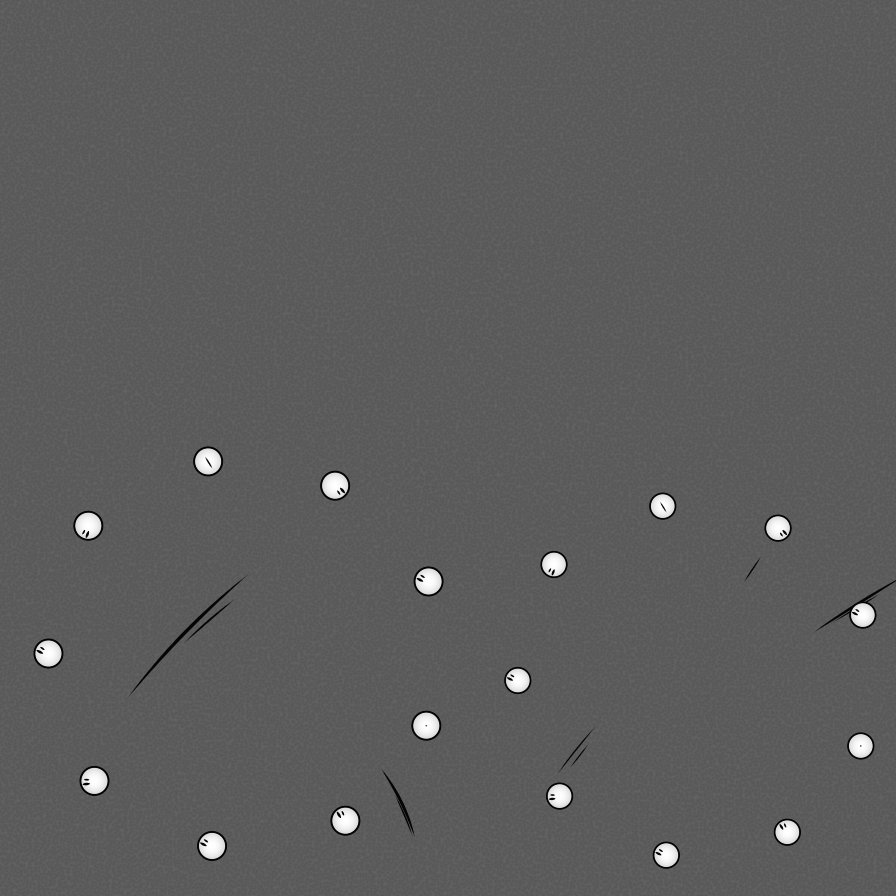
A Shadertoy shader for this background:

```glsl
// Two rings of pale beads and a few ink scratches on grainy grey paper.

const vec3 PAPER = vec3(0.36);
const vec3 INK = vec3(0.015);
const float PI = 3.14159265;

vec2 hash2(vec2 p) {
    vec3 q = fract(vec3(p.xyx) * vec3(0.1031, 0.1030, 0.0973));
    q += dot(q, q.yzx + 33.33);
    return fract((q.xx + q.yz) * q.zy);
}

// Distance to the nearest scattered cell point
float cellular(vec2 p) {
    vec2 cell = floor(p);
    float nearest = 2.0;
    for (int y = -1; y <= 1; y++)
        for (int x = -1; x <= 1; x++) {
            vec2 c = cell + vec2(x, y);
            nearest = min(nearest, length(c + hash2(c) - p));
        }
    return nearest;
}

// Tapered, slightly bowed stroke from a to b; returns its coverage
float scratch(vec2 p, vec2 a, vec2 b, float bow, float halfWidth, float px) {
    float len = length(b - a);
    vec2 dir = (b - a) / len;
    float t = clamp(dot(p - a, dir) / len, 0.0, 1.0);
    float arch = 4.0 * t * (1.0 - t);
    float side = dot(p - a, vec2(-dir.y, dir.x)) - bow * arch;
    float w = halfWidth * arch;
    return clamp((w - abs(side)) / px + 0.5, 0.0, 1.0) * min(1.0, 2.0 * w / px);
}

// Bead centre on a unit ring, with a little hand-placed wobble
vec2 beadCentre(float k) {
    float a = (20.0 + 40.0 * k) * PI / 180.0;
    float b = a + PI / 9.0;
    vec2 wobble = vec2(0.0143 * cos(4.0 * a - 1.01) - 0.018 * sin(a),
                       -0.0145 * cos(3.0 * b + 0.47) - 0.0135 * cos(4.0 * b + 0.09));
    return vec2(cos(a), sin(a)) + wobble;
}

// Small nicks on a bead of unit radius
float nicks(vec2 q, float k, float px) {
    if (k == 8.0) return 0.6 * smoothstep(0.09, 0.03, length(q));
    if (k == 2.0) return scratch(q, vec2(-0.22, 0.34), vec2(0.3, -0.5), 0.0, 0.05, px);
    float angle = mod(k, 2.0) < 0.5 ? 2.75 : 5.5 - 0.55 * (k - 1.0);
    vec2 u = vec2(cos(angle), sin(angle));
    vec2 v = vec2(-u.y, u.x);
    float mark = scratch(q, u * 0.85 + v * 0.1, u * 0.3 + v * 0.14, 0.0, 0.085, px);
    return max(mark, scratch(q, u * 0.7 - v * 0.2, u * 0.3 - v * 0.12, 0.0, 0.06, px));
}

vec3 drawRing(vec3 col, vec2 p, vec2 centre, float radius, float px) {
    float beadRadius = 0.0765 * radius;
    float soft = px / beadRadius;
    for (float k = 0.0; k < 9.0; k++) {
        vec2 q = (p - centre - radius * beadCentre(k)) / beadRadius;
        float d = length(q);
        if (d > 1.0 + soft) continue;
        vec3 face = vec3(mix(1.0, 0.8, d * d));
        face = mix(face, INK, nicks(q, k, soft));
        // Dark rim around the face
        face = mix(face, INK, smoothstep(-0.6, 0.6, (d - 0.87) / soft));
        col = mix(col, face, 1.0 - smoothstep(-0.6, 0.6, (d - 1.0) / soft));
    }
    return col;
}

float drawScratches(vec2 p, float px) {
    // Long left arc
    float s = scratch(p, vec2(0.1406, 0.2187), vec2(0.2792, 0.3607), 0.0055, 0.0019, px);
    s = max(s, scratch(p, vec2(0.2044, 0.2812), vec2(0.263, 0.332), 0.001, 0.0011, px));
    // Lower middle arc
    s = max(s, scratch(p, vec2(0.4245, 0.1432), vec2(0.4635, 0.0638), 0.004, 0.0017, px));
    s = max(s, scratch(p, vec2(0.44, 0.1145), vec2(0.461, 0.065), 0.001, 0.0009, px));
    // Fine strokes on the right
    s = max(s, scratch(p, vec2(0.6198, 0.1328), vec2(0.6667, 0.1914), 0.001, 0.0008, px));
    s = max(s, scratch(p, vec2(0.6354, 0.1419), vec2(0.6576, 0.1706), 0.0, 0.0007, px));
    s = max(s, scratch(p, vec2(0.8294, 0.349), vec2(0.8503, 0.3802), 0.0, 0.0008, px));
    // Stroke leaving the right edge
    s = max(s, scratch(p, vec2(0.9062, 0.293), vec2(1.0104, 0.3581), 0.001, 0.0015, px));
    return max(s, scratch(p, vec2(0.927, 0.304), vec2(0.985, 0.339), 0.0, 0.0008, px));
}

void mainImage(out vec4 fragColor, in vec2 fragCoord) {
    float px = 1.0 / iResolution.y;
    vec2 p = fragCoord * px;

    // Fine paper grain
    vec3 col = PAPER + 0.05 * (cellular(p * 300.0) - 0.45);

    col = mix(col, INK, drawScratches(p, px));
    col = drawRing(col, p, vec2(0.2712, 0.2707), 0.2188, px);
    col = drawRing(col, p, vec2(0.775, 0.2406), 0.1986, px);
    fragColor = vec4(col, 1.0);
}
```
